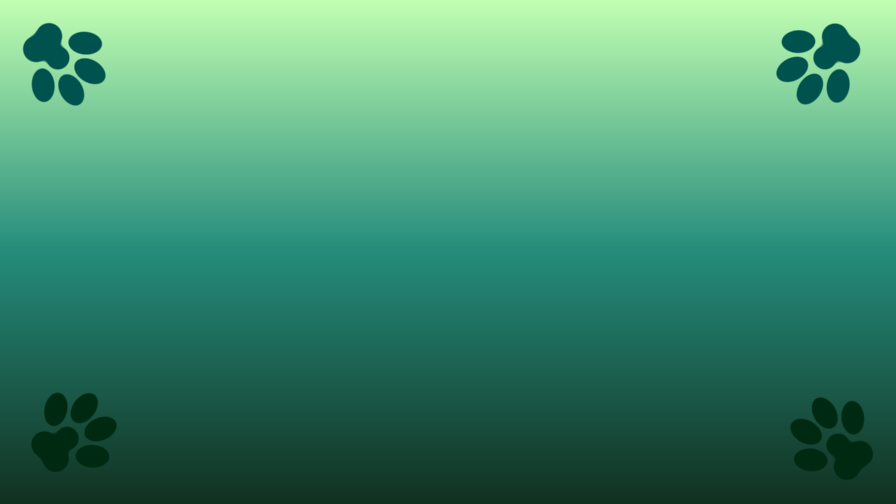
Write a Shadertoy shader that draws this background.

```glsl
const vec3 TOP_COLOR    = vec3(0.76, 1.00, 0.70);
const vec3 MIDDLE_COLOR = vec3(0.145, 0.55, 0.485);
const vec3 BOTTOM_COLOR = vec3(0.068, 0.19, 0.125);
const vec3 UPPER_PAW_COLOR = vec3(0.0, 0.32, 0.305);
const vec3 LOWER_PAW_COLOR = vec3(0.0, 0.16, 0.07);
const float MIDDLE_HEIGHT = 0.505;

// Paw dimensions, in canvas heights; x runs from heel to toes
const vec2 HEEL_LOBE   = vec2(-0.0148, 0.018);
const vec2 FRONT_LOBE  = vec2(0.028, 0.0);
const float HEEL_RADIUS  = 0.026;
const float FRONT_RADIUS = 0.023;
const float PAD_BLEND    = 0.015;
const vec2 TOE_RADII   = vec2(0.0333, 0.0225);
const vec2 OUTER_TOE   = vec2(0.0458, 0.059);
const vec2 INNER_TOE   = vec2(0.0917, 0.0262);
const float OUTER_TILT = 0.70;
const float INNER_TILT = 0.26;

// Inset from the corner (xy) and axis angle (z):
// lower left, lower right, upper left, upper right
const vec3 PAWS[4] = vec3[4](
    vec3(0.111, 0.113, 0.663), vec3(0.095, 0.097, 0.785),
    vec3(0.095, 0.095, 0.785), vec3(0.120, 0.096, 0.730));

// Coordinates of p in a frame turned by the given angle
vec2 toFrame(vec2 p, float angle) {
    float c = cos(angle), s = sin(angle);
    return vec2(c * p.x + s * p.y, c * p.y - s * p.x);
}

float smoothMin(float a, float b, float k) {
    float h = max(k - abs(a - b), 0.0) / k;
    return min(a, b) - 0.25 * h * h * k;
}

// Approximate distance to an ellipse
float ellipseDistance(vec2 p, vec2 radii) {
    float k = length(p / radii);
    float slope = length(p / (radii * radii));
    return k * (k - 1.0) / max(slope, 1e-4);
}

float pawDistance(vec2 p) {
    // Rounded pad, with the two heel lobes kept apart until blended
    float left  = length(p - HEEL_LOBE) - HEEL_RADIUS;
    float right = length(p - HEEL_LOBE * vec2(1.0, -1.0)) - HEEL_RADIUS;
    float front = length(p - FRONT_LOBE) - FRONT_RADIUS;
    float pad = smoothMin(smoothMin(left, right, PAD_BLEND), front, PAD_BLEND);

    // Four toes, mirrored about the paw axis
    p.y = abs(p.y);
    float outer = ellipseDistance(toFrame(p - OUTER_TOE, OUTER_TILT), TOE_RADII);
    float inner = ellipseDistance(toFrame(p - INNER_TOE, INNER_TILT), TOE_RADII);
    return min(pad, min(outer, inner));
}

void mainImage(out vec4 fragColor, in vec2 fragCoord) {
    vec2 uv = fragCoord / iResolution.xy;
    vec2 canvas = vec2(iResolution.x / iResolution.y, 1.0);
    float pixel = 1.0 / iResolution.y;

    // Vertical gradient in two spans
    vec3 color = uv.y > MIDDLE_HEIGHT
        ? mix(MIDDLE_COLOR, TOP_COLOR, (uv.y - MIDDLE_HEIGHT) / (1.0 - MIDDLE_HEIGHT))
        : mix(BOTTOM_COLOR, MIDDLE_COLOR, uv.y / MIDDLE_HEIGHT);

    // Fold every quadrant onto its corner, then draw that corner's paw
    vec2 side = step(0.5, uv);
    vec2 fromCorner = mix(uv, 1.0 - uv, side) * canvas;
    vec3 paw = PAWS[int(side.x + 2.0 * side.y)];
    float d = pawDistance(toFrame(fromCorner - paw.xy, paw.z));
    vec3 pawColor = mix(LOWER_PAW_COLOR, UPPER_PAW_COLOR, side.y);
    color = mix(color, pawColor, 1.0 - smoothstep(-pixel, pixel, d));

    fragColor = vec4(color, 1.0);
}
```
